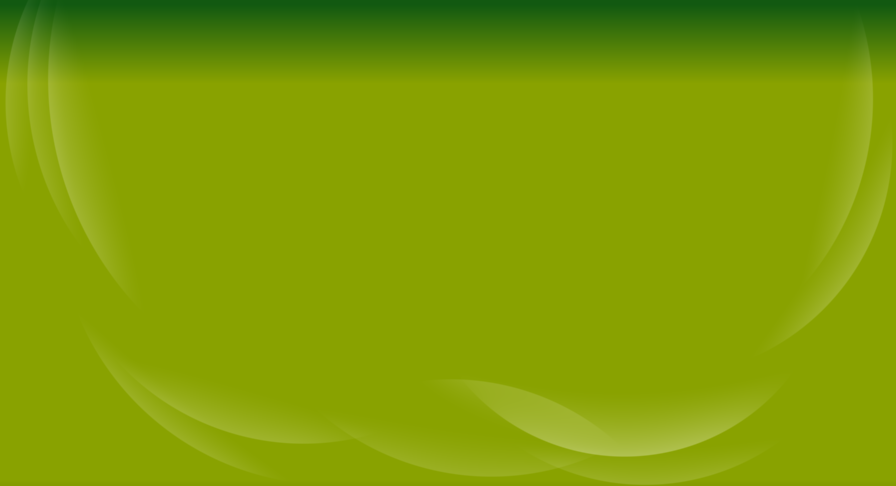
Give the GLSL for this background, as a WebGL 2 fragment shader.

```glsl
#version 300 es
precision highp float;
// Olive green field with a dark green band along the top and a loose ring
// of translucent crescents. Each crescent lies between two circular arcs on
// one chord: crisp at the outer arc, fading to the inner arc and both tips.
uniform vec2 u_resolution;
out vec4 fragColor;

const float ASPECT = 1.846;              // layout width in canvas heights
const vec3 FIELD = vec3(0.537, 0.635, 0.0);
const vec3 BAND = vec3(0.07, 0.35, 0.065);
const vec3 SHEEN = vec3(1.0, 1.0, 0.94);
const float BAND_START = 0.828;          // height where the band begins
const float BAND_FULL = 0.99;            // height where it is darkest
const float FALLOFF = 1.4;               // how fast a crescent fades inward
const float FOOT_SHADE = 0.04;           // faint darkening at the lower rim

// Signed distance to an arc rising by sag from the middle of a chord;
// q is in chord space, the result is positive beyond the arc.
float arcDistance(vec2 q, float halfChord, float sag) {
    float radius = (halfChord * halfChord + sag * sag) / (2.0 * sag);
    float reach = length(q - vec2(0.0, sag - radius));
    return sign(sag) * (reach - abs(radius));
}

// Opacity of a crescent bulging to the left of the direction from a to b.
float crescent(vec2 p, vec2 a, vec2 b, float outerSag, float innerSag) {
    float halfChord = 0.5 * length(b - a);
    vec2 along = normalize(b - a);
    vec2 offset = p - 0.5 * (a + b);
    vec2 q = vec2(dot(offset, along), dot(offset, vec2(-along.y, along.x)));
    float outer = arcDistance(q, halfChord, outerSag);
    float inner = max(arcDistance(q, halfChord, innerSag), 0.0);
    float ramp = inner / max(inner + max(-outer, 0.0), 1e-4);
    float tip = q.x / halfChord;
    float tipFade = smoothstep(0.0, 1.0, 1.0 - tip * tip);
    float pixel = 1.0 / u_resolution.y;
    float edge = 1.0 - smoothstep(-pixel, pixel, outer);
    return pow(ramp, FALLOFF) * tipFade * edge;
}

void lay(inout vec3 color, float opacity) {
    color = mix(color, SHEEN, opacity);
}

void main() {
    vec2 uv = gl_FragCoord.xy / u_resolution;
    vec2 p = uv * vec2(ASPECT, 1.0);

    // Field, top band and lower rim
    float band = clamp((uv.y - BAND_START) / (BAND_FULL - BAND_START), 0.0, 1.0);
    vec3 color = mix(FIELD, BAND, band);
    color *= 1.0 - FOOT_SHADE * (1.0 - smoothstep(0.0, 0.015, uv.y));

    // Left side, from the rim inward
    lay(color, 0.15 * crescent(p, vec2(0.053, 0.591), vec2(0.084, 1.048), 0.056, -0.01));
    lay(color, 0.15 * crescent(p, vec2(0.180, 0.476), vec2(0.108, 1.060), 0.084, 0.01));
    lay(color, 0.21 * crescent(p, vec2(0.305, 0.346), vec2(0.125, 1.024), 0.096, -0.012));

    // Right side
    lay(color, 0.19 * crescent(p, vec2(1.762, 1.0), vec2(1.642, 0.399), 0.087, 0.005));
    lay(color, 0.20 * crescent(p, vec2(1.834, 0.772), vec2(1.534, 0.257), 0.103, 0.02));

    // Lower left
    lay(color, 0.16 * crescent(p, vec2(0.613, 0.007), vec2(0.154, 0.370), 0.082, 0.012));
    lay(color, 0.19 * crescent(p, vec2(0.788, 0.113), vec2(0.228, 0.272), 0.089, -0.01));

    // Lower middle and right, overlapping
    lay(color, 0.15 * crescent(p, vec2(1.274, 0.087), vec2(0.637, 0.171), 0.106, 0.012));
    lay(color, 0.14 * crescent(p, vec2(0.853, 0.214), vec2(1.286, 0.075), 0.053, -0.04));
    lay(color, 0.33 * crescent(p, vec2(1.644, 0.248), vec2(0.933, 0.243), 0.185, 0.05));
    lay(color, 0.16 * crescent(p, vec2(1.625, 0.106), vec2(1.053, 0.091), 0.096, 0.02));

    fragColor = vec4(color, 1.0);
}
```
